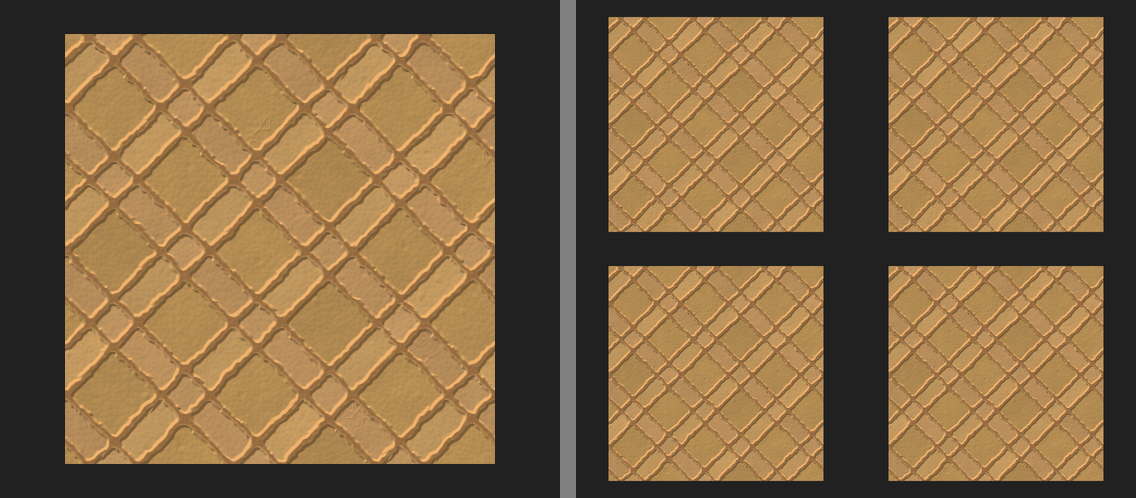
Left: one tile. Right: repeated 2 by 2.
Give the GLSL for this texture, as a Shadertoy shader.

```glsl
// Diagonal sandstone paving: large squares, oblongs and small squares, on a dark surround.
#define REPEATS 3.0               // repeats across and down
#define PANEL 0.863               // paved side / canvas height
#define CENTRE vec2(0.342, 0.487) // centre of a large slab, in repeats
#define LARGE 0.665               // large slab side / diagonal period
#define GROOVE 0.017              // half width of the joint
#define BEVEL 0.036               // width of the slab rim
#define ROUNDING 0.055            // slab corner radius
#define WOBBLE 0.009              // bending of the joints
#define WEAR 0.007                // chipping of the rims
#define GRAIN 0.0035              // height of the stone grain
#define LIGHT vec2(0.58, -0.81)   // direction towards the light

const float TAU = 6.283185;
const vec3 SURROUND = vec3(0.13);
const vec3 LARGE_STONE = vec3(0.69, 0.54, 0.32);
const vec3 RISING_STONE = vec3(0.75, 0.59, 0.37);
const vec3 FALLING_STONE = vec3(0.72, 0.555, 0.36);
const vec3 SMALL_STONE = vec3(0.74, 0.575, 0.375);
const vec3 JOINT = vec3(0.59, 0.42, 0.25);
const vec3 SHADOW = vec3(0.42, 0.31, 0.18);
const vec3 GLOW = vec3(0.96, 0.71, 0.43);

struct Slab { float dist; vec2 side; float id; };

float hash(vec2 p) {
    vec3 h = fract(vec3(p.xyx) * 0.1031);
    h += dot(h, h.yzx + 33.33);
    return fract((h.x + h.y) * h.z);
}

// Layered sines with whole frequencies, so they wrap over one panel
float ripple(vec2 q, float freq) {
    float sum = 0.0;
    for (int i = 0; i < 5; i++) {
        float a = float(i) * 2.4 + freq;
        vec2 k = floor(freq * (0.6 + 0.1 * float(i)) * vec2(cos(a), sin(a)));
        sum += sin(TAU * dot(k, q / REPEATS) + a * a + sum);
    }
    return sum / 2.5;
}

// Wrapping cellular noise: distance to the nearest seed, and its random value
vec2 cells(vec2 q, float freq) {
    vec2 p = q * freq, base = floor(p), best = vec2(9.0, 0.0);
    for (int y = -1; y <= 1; y++)
    for (int x = -1; x <= 1; x++) {
        vec2 c = base + vec2(x, y), w = mod(c, REPEATS * freq);
        vec2 seed = c + vec2(hash(w + 7.1), hash(w + 31.7));
        float d = distance(p, seed);
        if (d < best.x) best = vec2(d, hash(w + 57.3));
    }
    return best;
}

// Signed distance to the slab under q (negative inside), its kind and its id
Slab slabAt(vec2 q) {
    vec2 r = q - CENTRE;
    vec2 uv = vec2(r.x + r.y, r.x - r.y) + 0.5 * LARGE;
    uv += WOBBLE * vec2(ripple(q, 11.0), ripple(q, 14.0));
    vec2 cell = floor(uv), f = fract(uv);
    vec2 side = step(LARGE, f);
    vec2 size = mix(vec2(LARGE), vec2(1.0 - LARGE), side);
    vec2 local = f - mix(vec2(0.5 * LARGE), vec2(0.5 + 0.5 * LARGE), side);
    vec2 d = abs(local) - 0.5 * size + GROOVE + ROUNDING;
    float dist = length(max(d, 0.0)) + min(max(d.x, d.y), 0.0) - ROUNDING;
    dist += WEAR * ripple(q, 34.0);
    vec2 wrapped = floor(mod(vec2(cell.x + cell.y, cell.x - cell.y) + 0.25, 2.0 * REPEATS));
    return Slab(dist, side, hash(wrapped + side * vec2(17.0, 41.0) + 3.0));
}

float height(vec2 q) {
    float rim = smoothstep(0.0, -BEVEL, slabAt(q).dist);
    float grain = cells(q, 30.0).x + 0.8 * cells(q, 13.0).x;
    // Scattered pimples and dents
    vec2 spot = cells(q, 5.0);
    float bump = smoothstep(0.17, 0.03, spot.x) * (step(0.86, spot.y) - step(spot.y, 0.1));
    // Short hairline scars
    vec2 patchy = cells(q, 2.0);
    float scar = smoothstep(0.16, 0.0, abs(ripple(q, 15.0)));
    scar *= smoothstep(0.32, 0.15, patchy.x) * step(0.7, patchy.y);
    return 0.034 * rim + GRAIN * grain + rim * (0.005 * bump - 0.004 * scar);
}

void mainImage(out vec4 fragColor, in vec2 fragCoord) {
    float scale = PANEL * iResolution.y;
    vec2 p = (fragCoord - 0.5 * iResolution.xy) / scale;
    vec2 q = (p + 0.5) * REPEATS;
    float pixel = 1.0 / scale;

    // Stone colour by kind, with tint per slab and soft mottling
    Slab slab = slabAt(q);
    vec3 stone = mix(mix(LARGE_STONE, FALLING_STONE, slab.side.x),
                     mix(RISING_STONE, SMALL_STONE, slab.side.x), slab.side.y);
    stone *= 1.0 + 0.06 * (slab.id - 0.5) + 0.015 * ripple(q, 9.0);
    float edge = max(0.012, 1.5 * REPEATS * pixel);
    vec3 color = mix(JOINT, stone, smoothstep(edge, -edge, slab.dist));

    // Relief lit from the lower right
    const float STEP_SIZE = 0.008;
    float h = height(q);
    vec2 slope = vec2(height(q + vec2(STEP_SIZE, 0.0)), height(q + vec2(0.0, STEP_SIZE))) - h;
    float lit = -dot(slope, LIGHT) / STEP_SIZE;
    color = mix(color, GLOW, clamp(0.85 * lit, 0.0, 0.95));
    color = mix(color, SHADOW, clamp(-0.75 * lit, 0.0, 0.8));

    // Panel outline
    float outside = max(abs(p.x), abs(p.y)) - 0.5;
    color = mix(color, SURROUND, smoothstep(-0.5 * pixel, 0.5 * pixel, outside));
    fragColor = vec4(color, 1.0);
}
```
